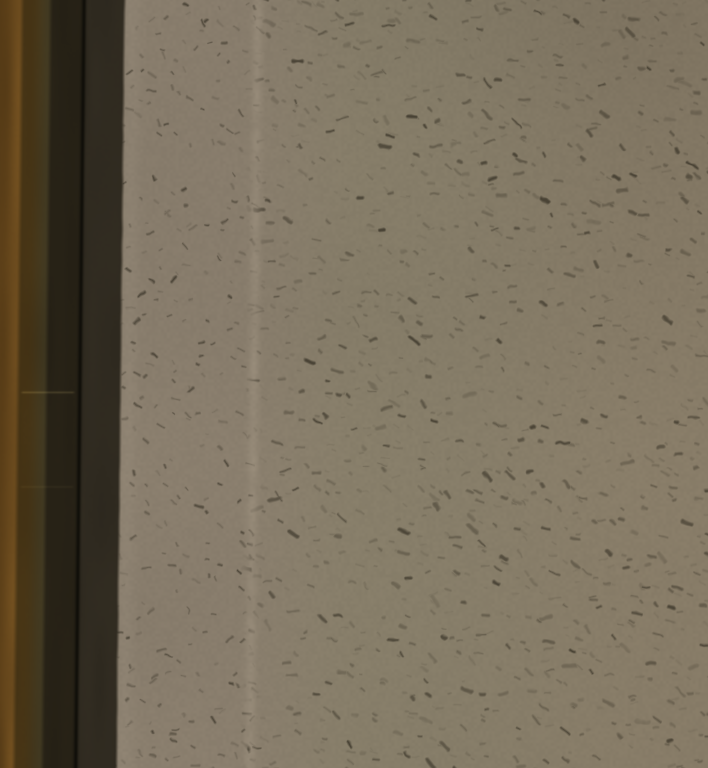
This texture is drawn by a WebGL 1 fragment shader. Its source:

```glsl
precision highp float;
// A pale speckled wall panel beside a leaning dark and amber door frame.
uniform vec2 u_resolution;

#define ASPECT 0.922
#define LEAN 0.011
#define AMBER_END 0.018
#define OLIVE_END 0.055
#define GROOVE_X 0.0985
#define WALL_X 0.1515
#define RIDGE_X 0.325
#define SPECK_DENSITY 0.60
#define SPECK_DARKNESS 0.75
#define GRAIN 0.022

float hash(vec2 p) {
  vec3 q = fract(vec3(p.xyx) * 0.1031);
  q += dot(q, q.yzx + 33.33);
  return fract((q.x + q.y) * q.z);
}

float noise(vec2 p) {
  vec2 i = floor(p), f = fract(p);
  f = f * f * (3.0 - 2.0 * f);
  return mix(mix(hash(i), hash(i + vec2(1.0, 0.0)), f.x),
             mix(hash(i + vec2(0.0, 1.0)), hash(i + 1.0), f.x), f.y);
}

float bell(float x, float width) {
  return exp(-x * x / (width * width));
}

float edge(float x, float at, float soft) {
  return smoothstep(at - soft, at + soft, x);
}

// Elongated flecks scattered over jittered cells; sizes are in canvas heights.
float flecks(vec2 p, float cell, float len, float tilt, float spread, float seed) {
  vec2 home = floor(p / cell);
  float soft = 0.0013 + 0.5 / u_resolution.y;
  float dark = 0.0;
  for (int j = -1; j <= 1; j++) {
    for (int i = -1; i <= 1; i++) {
      vec2 id = home + vec2(float(i), float(j)) + seed;
      vec2 center = (id - seed + vec2(hash(id + 11.3), hash(id + 47.9))) * cell;
      float cluster = 0.55 + 0.9 * noise(center * 13.0 + seed);
      float present = step(hash(id + 71.7), SPECK_DENSITY * cluster);
      float angle = tilt + spread * (hash(id + 5.1) - 0.5);
      float size = hash(id + 91.2);
      vec2 d = p - center;
      d += 0.0022 * (vec2(noise(p * 170.0), noise(p * 170.0 + 31.0)) - 0.5);
      float c = cos(angle), s = sin(angle);
      d = vec2(c * d.x + s * d.y, c * d.y - s * d.x);
      float halfLen = len * mix(0.25, 1.0, size * size);
      float radius = len * mix(0.12, 0.34, hash(id + 23.4));
      float dist = length(vec2(max(abs(d.x) - halfLen, 0.0), d.y)) - radius;
      float strength = mix(0.22, 1.0, pow(hash(id + 63.8), 1.6));
      dark = max(dark, present * strength * (1.0 - smoothstep(-soft, soft, dist)));
    }
  }
  return dark;
}

vec3 frameColor(float s, vec2 p) {
  vec3 amber = mix(vec3(0.35, 0.24, 0.09), vec3(0.43, 0.30, 0.12), edge(s, 0.006, 0.010));
  vec3 olive = mix(vec3(0.27, 0.20, 0.08), vec3(0.25, 0.22, 0.13), edge(s, 0.042, 0.014));
  vec3 col = mix(amber, olive, edge(s, AMBER_END, 0.004));
  col = mix(col, vec3(0.15, 0.13, 0.085), edge(s, OLIVE_END, 0.004));
  col = mix(col, vec3(0.185, 0.165, 0.125), edge(s, GROOVE_X, 0.004));
  col = mix(col, vec3(0.055, 0.05, 0.03), 0.9 * bell(s - GROOVE_X, 0.003));
  // Thin joints across the frame
  float span = edge(s, 0.023, 0.003) * (1.0 - edge(s, 0.091, 0.003));
  float joints = bell(p.y - 0.489, 0.0016) + 0.3 * bell(p.y - 0.366, 0.0016);
  col += vec3(0.10, 0.09, 0.055) * joints * span;
  return col * (0.95 + 0.10 * noise(vec2(s * 70.0, p.y * 9.0)));
}

vec3 wallColor(float s, vec2 p) {
  // Broad light: warm strip, greenish middle, dimmer upper right
  vec3 col = mix(vec3(0.535, 0.490, 0.425), vec3(0.525, 0.490, 0.410), edge(s, 0.38, 0.10));
  col = mix(col, vec3(0.530, 0.485, 0.405), edge(s, 0.70, 0.18));
  col *= 1.0 - 0.06 * smoothstep(0.35, 1.0, p.y) * smoothstep(0.35, 0.92, p.x);
  col *= 0.985 + 0.03 * noise(p * 5.0);

  // Softly broken vertical ridge and rounded left border
  float ridge = bell(s - RIDGE_X, 0.007) * (0.4 + 0.9 * noise(vec2(7.0, p.y * 38.0)));
  col += vec3(0.045, 0.043, 0.041) * ridge;
  col += 0.018 * bell(s - WALL_X - 0.010, 0.012);

  // Fine flecks on the strip, larger slanted ones on the open face
  float face = edge(s, RIDGE_X, 0.02);
  float fine = flecks(p, 0.019, 0.0050, -0.25, 2.2, 3.0);
  float broad = flecks(p, 0.027, 0.0078, -0.35, 1.5, 140.0);
  float faint = flecks(p, 0.022, 0.0052, -0.25, 1.2, 260.0);
  float dark = mix(fine, max(broad, 0.55 * faint), face);
  return mix(col, vec3(0.20, 0.18, 0.135), SPECK_DARKNESS * dark);
}

void main() {
  vec2 p = gl_FragCoord.xy / u_resolution * vec2(ASPECT, 1.0);
  float s = p.x - LEAN * p.y;
  float wall = edge(s, WALL_X + 0.001 * (noise(vec2(p.y * 50.0, 2.0)) - 0.5), 0.003);
  vec3 col = mix(frameColor(s, p), wallColor(s, p), wall);
  float grain = noise(p * 260.0) - 0.5;
  col *= 1.0 + GRAIN * grain * (0.5 + wall);
  gl_FragColor = vec4(col, 1.0);
}
```
